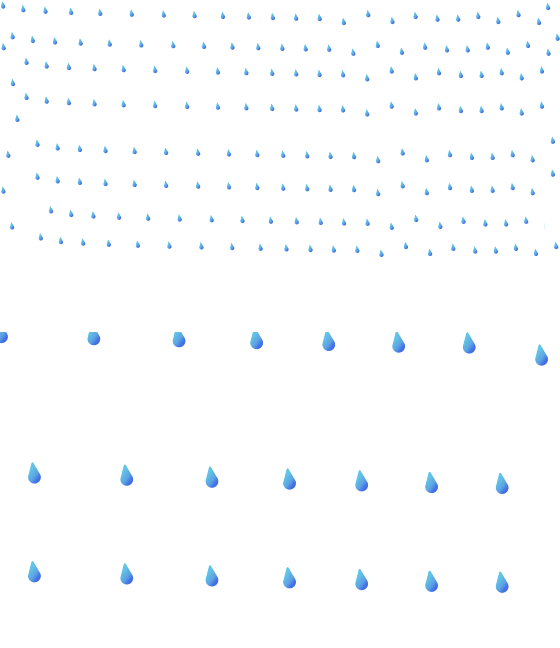
Top: the whole. Bottom: its middle third, enlarged.
Give the GLSL for this pattern, as a Shadertoy shader.

```glsl
#define CANVAS_HEIGHT 432.0
#define ROWS 8
#define COLUMNS 24
#define COLUMN_STEP 33.3
#define BODY_RADIUS 2.9
#define TIP_RADIUS 0.5
#define DROP_LENGTH 6.3
#define TILT 0.14
#define SKY vec3(0.38, 0.77, 0.90)
#define AZURE vec3(0.37, 0.66, 0.89)
#define DEEP vec3(0.26, 0.43, 0.90)

const float rowInset[ROWS] = float[](0.0, 13.0, 32.0, 32.0, 47.0, 47.0, 65.5, 51.5);
const float rowTop[ROWS] = float[](0.0, 42.0, 77.0, 125.0, 189.0, 234.0, 280.0, 317.0);

// Capsule with a wide base and a narrow tip
float dropDistance(vec2 q) {
    q.x = abs(q.x);
    float slope = (BODY_RADIUS - TIP_RADIUS) / DROP_LENGTH;
    float along = sqrt(1.0 - slope * slope);
    float k = dot(q, vec2(-slope, along));
    if (k < 0.0) return length(q) - BODY_RADIUS;
    if (k > along * DROP_LENGTH) return length(q - vec2(0.0, DROP_LENGTH)) - TIP_RADIUS;
    return dot(q, vec2(along, slope)) - BODY_RADIUS;
}

// Upright drop space, centred on its middle and leaning left
vec2 toDropSpace(vec2 p, vec2 center) {
    vec2 q = vec2(p.x - center.x, center.y - p.y);
    float c = cos(TILT), s = sin(TILT);
    q = vec2(c * q.x + s * q.y, c * q.y - s * q.x);
    return q + vec2(0.0, 0.5 * (DROP_LENGTH + TIP_RADIUS - BODY_RADIUS));
}

// Uneven column spacing and a sagging, later bobbing, row line
vec2 columnOffset(int column) {
    if (column == COLUMNS - 1) return vec2(749.0, 9.0);
    float i = float(column);
    float a = i * 3.14159 / 22.0;
    float x = 4.0 + COLUMN_STEP * i + 32.8 * sin(a) - 7.5 * sin(2.0 * a)
            - 5.5 * sin(3.0 * a) - 6.3 * sin(4.0 * a) - 4.0 * sin(5.0 * a);
    float bob = 5.5 * cos(6.28318 * (i - 13.0) / 2.25) * step(12.5, i);
    return vec2(x, 7.0 + min(5.0 * sqrt(i), 17.0) + bob);
}

// Stray drops wandering down the left margin
vec2 marginDrop(float row) {
    return vec2(14.0 - 10.0 * cos(1.54 * (row - 0.75)), 15.0 + 49.0 * row);
}

void keepNearest(vec2 p, vec2 center, float clip, inout float nearest, inout vec2 local) {
    vec2 q = toDropSpace(p, center);
    float d = max(dropDistance(q), clip);
    if (d < nearest) {
        nearest = d;
        local = q;
    }
}

vec3 dropColor(vec2 q) {
    float depth = dot(q, vec2(0.10, -0.10)) + 0.62;
    vec3 color = mix(SKY, AZURE, smoothstep(0.1, 0.55, depth));
    return mix(color, DEEP, smoothstep(0.5, 0.95, depth));
}

void mainImage(out vec4 fragColor, in vec2 fragCoord) {
    float unit = CANVAS_HEIGHT / iResolution.y;
    vec2 p = fragCoord * unit;
    p.y = CANVAS_HEIGHT - p.y;

    float nearest = 1e5;
    vec2 local = vec2(0.0);
    for (int row = 0; row < ROWS; row++) {
        vec2 rowStart = vec2(rowInset[row], rowTop[row]);
        // The most indented row is cut off at its right end
        float clip = row == 6 ? p.x - 744.0 : -1e5;
        for (int column = 0; column < COLUMNS; column++) {
            vec2 center = rowStart + columnOffset(column);
            // Two rows end on a raised drop
            if (column == 21 && (row == 4 || row == 5)) center.y -= 16.0;
            keepNearest(p, center, clip, nearest, local);
        }
        if (row > 0 && row < 7) keepNearest(p, marginDrop(float(row)), -1e5, nearest, local);
    }

    float cover = 1.0 - smoothstep(-0.6 * unit, 0.6 * unit, nearest);
    fragColor = vec4(mix(vec3(1.0), dropColor(local), cover), 1.0);
}
```
